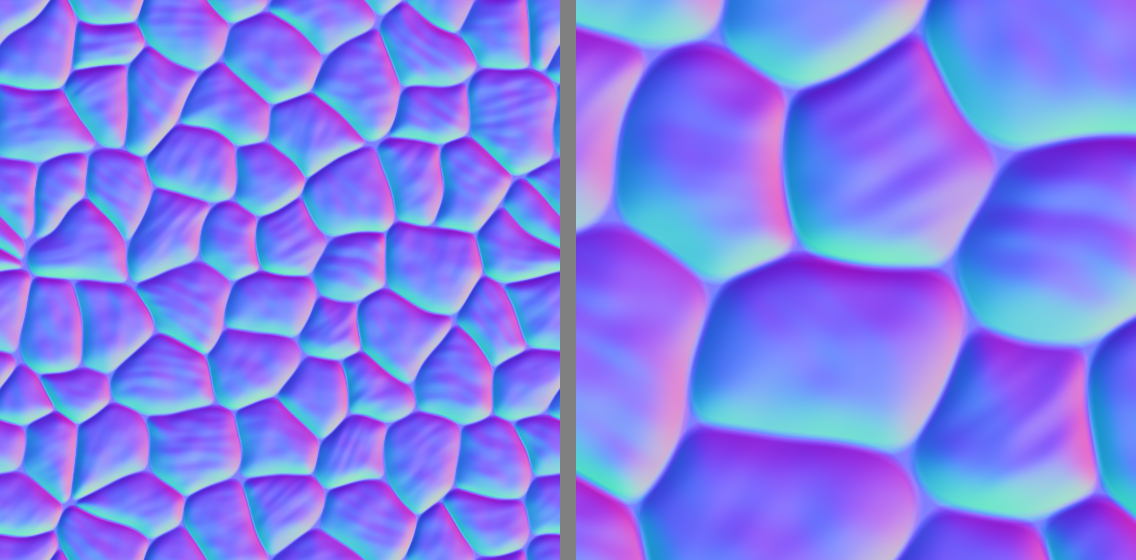
Left: the whole. Right: its middle third, enlarged.
A WebGL 2 fragment shader for this texture map:

```glsl
#version 300 es
precision highp float;
// Tangent-space normal map of soft, pebbled leather-like cells.
// A jittered, wrapped Voronoi grid gives rounded pads with wrinkles and lumps;
// the slope of that height field is encoded as colour, with green pointing down.

#define CELLS 8.0          // cells per side, even so that staggered rows wrap
#define JITTER 0.78        // scatter of the cell centres
#define WARP 0.24          // bending of the borders
#define ROUNDING 0.05      // softness of the cell corners
#define RIM_WIDTH 0.125    // width of the sloping rim, in cells
#define RIM_SLOPE 1.15     // steepness of the rim
#define DOME_SLOPE 0.2     // gentle bulge over the whole pad
#define WRINKLE 0.026      // height of the streaks inside a cell
#define LUMP 0.04          // height of the shared bumps
#define BLUR 0.032         // sampling step of the slope, in cells
#define SIDE_GAIN 0.88     // strength of the sideways slope

uniform vec2 u_resolution;
out vec4 fragColor;

// Two random values in 0..1 from a lattice point
vec2 hash2(vec2 cell) {
  uvec2 v = uvec2(ivec2(cell)) * 1664525u + 1013904223u;
  v.x += v.y * 1664525u;
  v.y += v.x * 1664525u;
  v ^= v >> 16u;
  v.x += v.y * 1664525u;
  v.y += v.x * 1664525u;
  v ^= v >> 16u;
  return vec2(v & 65535u) / 65535.0;
}

float latticeSlope(vec2 corner, vec2 offset, float period) {
  float angle = 6.28319 * hash2(mod(corner, period) + 37.0).x;
  return dot(vec2(cos(angle), sin(angle)), offset);
}

// Gradient noise that repeats after a whole number of units
float noise(vec2 p, float period) {
  vec2 i = floor(p), f = p - i;
  vec2 u = f * f * f * (f * (f * 6.0 - 15.0) + 10.0);
  vec2 e = vec2(1.0, 0.0);
  float low = mix(latticeSlope(i, f, period),
                  latticeSlope(i + e, f - e, period), u.x);
  float high = mix(latticeSlope(i + e.yx, f - e.yx, period),
                   latticeSlope(i + 1.0, f - 1.0, period), u.x);
  return mix(low, high, u.y);
}

// Staggered, jittered centre of a cell
vec2 cellCentre(vec2 id) {
  vec2 stagger = vec2(0.5 * mod(id.y, 2.0) - 0.25, 0.0);
  return id + 0.5 + stagger + JITTER * (hash2(mod(id, CELLS)) - 0.5);
}

float height(vec2 p) {
  // Bend the plane so that the borders curve
  vec2 q = p + WARP * vec2(noise(p, CELLS), noise(p + vec2(3.4, 5.7), CELLS));

  // Nearest centre
  vec2 nearId = floor(q), toNear = vec2(9.0);
  vec2 base = nearId;
  for (int y = -2; y <= 2; y++) {
    for (int x = -2; x <= 2; x++) {
      vec2 id = base + vec2(x, y);
      vec2 toCentre = cellCentre(id) - q;
      if (dot(toCentre, toCentre) < dot(toNear, toNear)) {
        toNear = toCentre;
        nearId = id;
      }
    }
  }

  // Smooth minimum of the distances to all borders, zero in the grooves
  float sum = 0.0;
  for (int y = -2; y <= 2; y++) {
    for (int x = -2; x <= 2; x++) {
      if (x == 0 && y == 0) continue;
      vec2 toOther = cellCentre(nearId + vec2(x, y)) - q;
      float border = dot(0.5 * (toNear + toOther), normalize(toOther - toNear));
      sum += exp(-border / ROUNDING);
    }
  }
  float edge = max(-ROUNDING * log(sum), 0.0);

  // Rim, wider at the foot of each cell, and a broad dome
  vec2 local = -toNear;
  float width = RIM_WIDTH * (1.0 - 0.3 * clamp(2.0 * local.y, -1.0, 1.0));
  float rim = tanh(edge / width);
  float pad = RIM_SLOPE * width * rim;
  pad += DOME_SLOPE * 0.4 * tanh(edge / 0.4);

  // Streaks turned differently in each cell, fading out at its border
  vec2 rnd = hash2(mod(nearId, CELLS) + 91.0);
  float turn = 2.6 * (rnd.x - 0.5);
  vec2 along = vec2(cos(turn), sin(turn));
  vec2 streak = vec2(dot(local, along), dot(local, vec2(-along.y, along.x)));
  float wrinkles = noise(streak * vec2(1.6, 5.5) + 40.0 * rnd, 64.0);
  float lumps = noise(p * 3.0, CELLS * 3.0);
  return pad + rim * (WRINKLE * (0.4 + rnd.y) * wrinkles + LUMP * lumps);
}

void main() {
  vec2 p = gl_FragCoord.xy / u_resolution * CELLS;
  vec2 stepX = vec2(BLUR, 0.0), stepY = stepX.yx;
  vec2 slope = vec2(height(p + stepX) - height(p - stepX),
                    height(p + stepY) - height(p - stepY)) / (2.0 * BLUR);
  vec3 normal = normalize(vec3(-SIDE_GAIN * slope.x, slope.y, 1.0));
  fragColor = vec4(0.5 + 0.5 * normal, 1.0);
}
```
